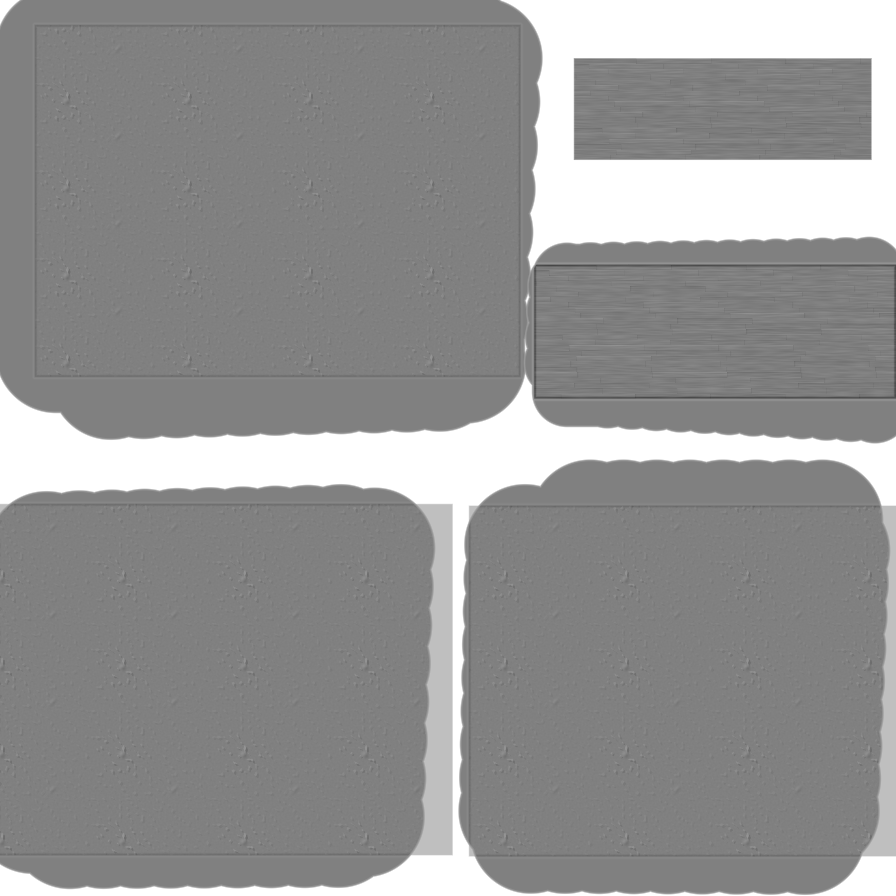
A WebGL 2 fragment shader for this texture map:

```glsl
#version 300 es
precision highp float;

uniform vec2 u_resolution;
out vec4 fragColor;

// Layout units across the canvas, y pointing down
const float GRID = 768.0;
const float WIDE_BRUSH = 52.0;
const float SLIM_BRUSH = 30.0;
const float GREY = 0.502;
const float PALE = 0.75;
const float RIM_TONE = 0.6;
const float RIM_WIDTH = 1.2;
const vec2 PIT_TILE = vec2(104.0, 75.0);
const float PIT_DEPTH = 0.09;
const float GRAIN_DEPTH = 0.035;
const float PLANK_HEIGHT = 4.6;
const float PLANK_LENGTH = 64.0;
const float PLANK_DEPTH = 0.05;

float hash(vec2 p) {
    vec3 q = fract(vec3(p.xyx) * 0.1031);
    q += dot(q, q.yzx + 33.33);
    return fract((q.x + q.y) * q.z);
}

vec2 slope(vec2 cell) {
    float angle = 6.2832 * hash(cell);
    return vec2(cos(angle), sin(angle));
}

float gradientNoise(vec2 p) {
    vec2 i = floor(p), f = fract(p);
    vec2 u = f * f * (3.0 - 2.0 * f);
    vec2 e = vec2(0.0, 1.0);
    float a = mix(dot(slope(i), f), dot(slope(i + e.yx), f - e.yx), u.x);
    float b = mix(dot(slope(i + e), f - e), dot(slope(i + 1.0), f - 1.0), u.x);
    return mix(a, b, u.y);
}

float boxDist(vec2 p, vec2 lo, vec2 hi) {
    vec2 d = abs(p - 0.5 * (lo + hi)) - 0.5 * (hi - lo);
    return length(max(d, 0.0)) + min(max(d.x, d.y), 0.0);
}

// Distance to the nearest of evenly spaced brush centres from a to b
float stampDist(vec2 p, vec2 a, vec2 b, float steps) {
    vec2 ab = b - a;
    float t = clamp(dot(p - a, ab) / dot(ab, ab), 0.0, 1.0);
    return length(p - a - ab * floor(t * steps + 0.5) / steps);
}

float fill(float d) {
    float w = max(GRID / u_resolution.y, 1.2);
    return clamp(0.5 - d / w, 0.0, 1.0);
}

float pitHeight(vec2 q) {
    vec2 local = mod(q + 0.5 * PIT_TILE, PIT_TILE) - 0.5 * PIT_TILE;
    float cluster = exp(-dot(local, local) / 350.0);
    float pits = smoothstep(0.22, 0.5, gradientNoise(local / 3.2 + 40.0));
    float core = exp(-dot(local, local) / 5.0);
    vec2 s = local - vec2(44.0, 30.0);
    float scratch = exp(-pow(s.x + s.y, 2.0) / 4.0 - pow(s.x - s.y, 2.0) / 30.0);
    return pits * (0.22 + 0.6 * cluster) + 0.8 * core + 0.4 * scratch;
}

// Embossed plaster, lit along the diagonal
float plaster(vec2 q) {
    vec2 light = vec2(0.8);
    float relief = pitHeight(q + light) - pitHeight(q - light);
    return PIT_DEPTH * relief + 0.4 * GRAIN_DEPTH * gradientNoise(q / 1.7);
}

float planks(vec2 q) {
    float row = floor(q.y / PLANK_HEIGHT);
    float along = q.x / PLANK_LENGTH + 7.0 * hash(vec2(row, 3.0));
    float tone = hash(vec2(floor(along), row)) - 0.5;
    float v = fract(q.y / PLANK_HEIGHT);
    float bevel = smoothstep(0.3, 0.0, v) - smoothstep(0.7, 1.0, v);
    float streak = gradientNoise(q / vec2(16.0, 1.3));
    float joint = smoothstep(0.02, 0.0, fract(along));
    return PLANK_DEPTH * (tone * bevel * 1.6 + 0.5 * tone + streak - 0.6 * joint) - 0.008;
}

// Dark groove inside an edge with a light lip outside
float seam(float d) {
    return 0.04 * exp(-pow(d - 1.2, 2.0)) - 0.09 * exp(-pow(d + 0.6, 2.0));
}

float paint(float under, float shape, float panel, float detail, float edge) {
    float tone = GREY + detail * fill(panel) + edge * seam(panel);
    return mix(mix(under, RIM_TONE, fill(shape)), tone, fill(shape + RIM_WIDTH));
}

void main() {
    vec2 uv = gl_FragCoord.xy / u_resolution;
    vec2 p = vec2(uv.x, 1.0 - uv.y) * GRID;
    float col = 1.0;

    // Pale lower panels
    float leftPanel = boxDist(p, vec2(-9, 432), vec2(388, 733));
    float rightPanel = boxDist(p, vec2(402, 433.5), vec2(780, 734));
    col = mix(col, PALE, fill(min(leftPanel, rightPanel)));

    // Upper left plaster
    float d = boxDist(p, vec2(48, 42), vec2(398, 302));
    d = min(d, stampDist(p, vec2(413, 50), vec2(399, 311), 7.0));
    d = min(d, stampDist(p, vec2(377, 318), vec2(95, 325), 10.0));
    float panel = boxDist(p, vec2(30, 21.5), vec2(446, 323));
    col = paint(col, d - WIDE_BRUSH, panel, plaster(p - vec2(57, 87)), 0.75);

    // Right plank strip
    d = boxDist(p, vec2(486, 239), vec2(745, 336));
    d = min(d, stampDist(p, vec2(486, 238), vec2(745, 233), 13.0));
    d = min(d, stampDist(p, vec2(482, 245), vec2(479, 311), 3.0));
    d = min(d, stampDist(p, vec2(500, 336), vec2(750, 350), 12.0));
    panel = boxDist(p, vec2(458, 227), vec2(768, 341.5));
    col = paint(col, d - SLIM_BRUSH, panel, planks(p - vec2(458, 227)), 2.0);

    // Lower left plaster
    d = boxDist(p, vec2(28, 485), vec2(305, 697));
    d = min(d, stampDist(p, vec2(40, 473), vec2(292, 467), 9.0));
    d = min(d, stampDist(p, vec2(321, 470), vec2(312, 700), 7.0));
    d = min(d, stampDist(p, vec2(290, 709), vec2(60, 710), 8.0));
    col = paint(col, d - WIDE_BRUSH, leftPanel, plaster(p - vec2(105, 497)), 0.75);

    // Lower right plaster
    d = boxDist(p, vec2(455, 480), vec2(695, 695));
    d = min(d, stampDist(p, vec2(450, 467), vec2(445, 695), 8.0));
    d = min(d, stampDist(p, vec2(506, 446), vec2(705, 446), 7.0));
    d = min(d, stampDist(p, vec2(711, 472), vec2(702, 695), 8.0));
    d = min(d, stampDist(p, vec2(455, 714), vec2(690, 715), 8.0));
    col = paint(col, d - WIDE_BRUSH, rightPanel, plaster(p - vec2(432, 497)), 0.75);

    // Small plank panel
    panel = boxDist(p, vec2(492, 50), vec2(747, 137));
    col = mix(col, GREY + planks(p - vec2(492, 50)), fill(panel));

    fragColor = vec4(vec3(col), 1.0);
}
```
